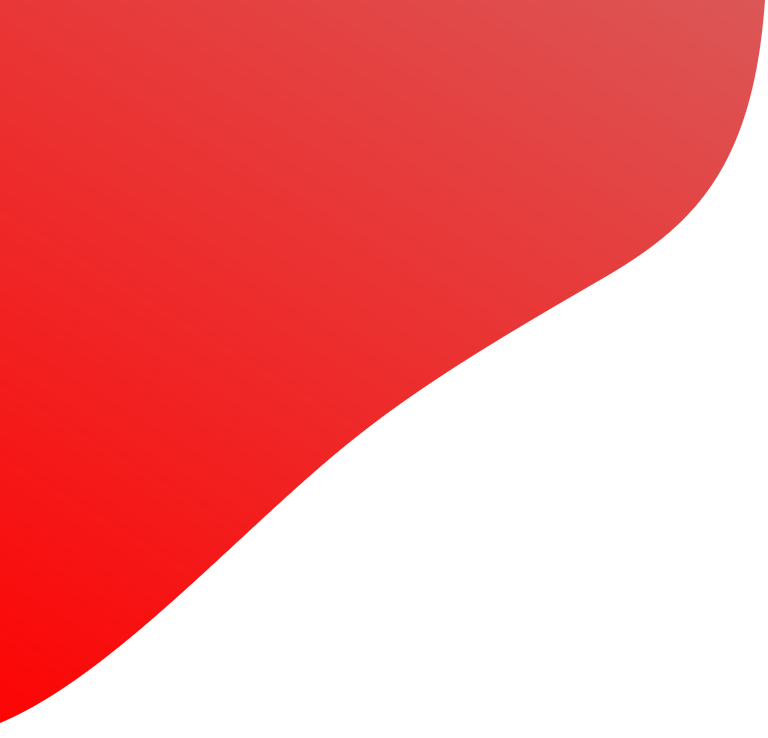
Write a Shadertoy shader that draws this background.

```glsl
const vec3 DEEP_RED = vec3(1.0, 0.0, 0.0);
const vec3 SOFT_RED = vec3(0.86, 0.34, 0.34);
const vec3 PAPER = vec3(1.0);

// Gradient: change per canvas width and height, and its value at the origin
const vec2 FADE_SLOPE = vec2(0.37, 0.59);
const float FADE_START = 0.04;

// Wave edge: three joined cubic curves, rising from lower left to upper right
const int SPANS = 3;
const vec2 EDGE[10] = vec2[10](
    vec2(0.0, 0.0203), vec2(0.1497, 0.0854), vec2(0.319, 0.2886),
    vec2(0.4622, 0.4065), vec2(0.5534, 0.4824), vec2(0.6641, 0.5501),
    vec2(0.7813, 0.6206), vec2(0.8984, 0.6911), vec2(0.9805, 0.7669),
    vec2(0.9961, 1.0));
const int BISECTIONS = 18;

vec2 bezier(vec2 a, vec2 b, vec2 c, vec2 d, float t) {
    float s = 1.0 - t;
    return s * s * s * a + 3.0 * s * s * t * b + 3.0 * s * t * t * c + t * t * t * d;
}

vec2 bezierTangent(vec2 a, vec2 b, vec2 c, vec2 d, float t) {
    float s = 1.0 - t;
    return s * s * (b - a) + 2.0 * s * t * (c - b) + t * t * (d - c);
}

// Signed distance to the edge in screen units, positive on the right
float edgeDistance(vec2 uv) {
    int first = 0;
    for (int i = 1; i < SPANS; i++) {
        if (uv.y > EDGE[3 * i].y) first = 3 * i;
    }
    vec2 a = EDGE[first], b = EDGE[first + 1];
    vec2 c = EDGE[first + 2], d = EDGE[first + 3];

    // Each curve rises steadily, so halving finds the point at this height
    float low = 0.0, high = 1.0;
    for (int i = 0; i < BISECTIONS; i++) {
        float middle = 0.5 * (low + high);
        if (bezier(a, b, c, d, middle).y < uv.y) low = middle;
        else high = middle;
    }
    float t = 0.5 * (low + high);
    vec2 offset = (uv - bezier(a, b, c, d, t)) * iResolution.xy;
    vec2 tangent = bezierTangent(a, b, c, d, t) * iResolution.xy;
    return dot(offset, normalize(vec2(tangent.y, -tangent.x)));
}

void mainImage(out vec4 fragColor, in vec2 fragCoord) {
    vec2 uv = fragCoord / iResolution.xy;

    // Diagonal fade inside the wave
    float fade = clamp(dot(uv, FADE_SLOPE) + FADE_START, 0.0, 1.0);
    vec3 wave = mix(DEEP_RED, SOFT_RED, fade);

    // Smooth edge against the paper
    float coverage = clamp(0.5 - edgeDistance(uv), 0.0, 1.0);
    fragColor = vec4(mix(PAPER, wave, coverage), 1.0);
}
```
